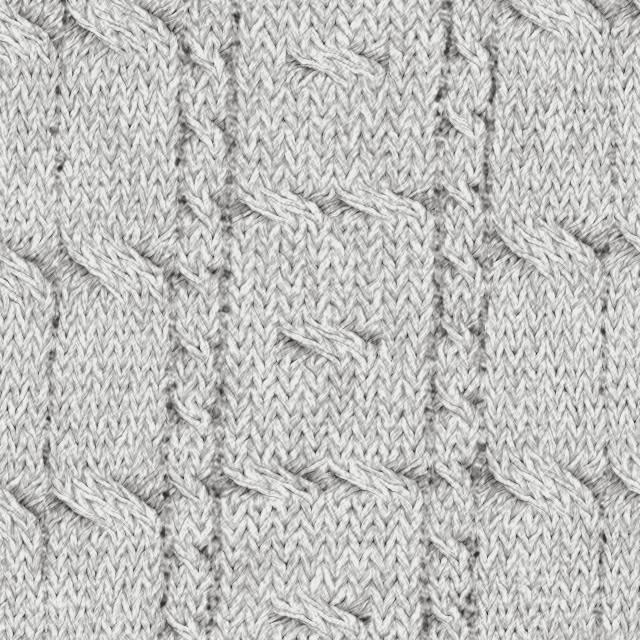
Reproduce this texture procedurally as a Shadertoy shader.

```glsl
const vec3 DARK = vec3(0.19, 0.18, 0.17);
const vec3 LIGHT = vec3(0.925, 0.925, 0.915);
const float REPEAT = 0.865;        // width of one set of panels
const float SHIFT = 0.105;         // start of the first set
const float LEAN = 0.033;          // sideways drift of columns
const float TILT = 0.04;           // rise of rows to the right
const float ROW = 0.029;           // height of one stitch
const float LEG_RISE = 1.15;       // rows climbed by one leg of a stitch
const float WARP = 0.013;          // slack of the fabric
const float FIBRE = 0.32;          // contrast of the strands
const float HAIR = 0.25;           // contrast of loose hairs
const float PIT = 0.50;            // depth of holes between stitches
const float BULGE = 0.35;          // widening of a strand in front
const float WIDE_PERIOD = 0.371, WIDE_START = 0.60, WIDE_REACH = 0.06;
const float ROPE_PERIOD = 0.11, ROPE_START = 0.69, ROPE_REACH = 0.03;
const float LATTICE_PERIOD = 0.215, LATTICE_START = 0.681, LATTICE_REACH = 0.036;
const float EDGES[6] = float[6](0.0, 0.188, 0.375, 0.455, 0.785, 0.865);
const int SAMPLES = 2;

vec2 hash2(vec2 p) {
    vec3 q = fract(p.xyx * vec3(0.1031, 0.1030, 0.0973));
    q += dot(q, q.yzx + 33.33);
    return fract((q.xx + q.yz) * q.zy);
}

float corner(vec2 cell, vec2 offset) {
    return dot(hash2(cell) * 2.0 - 1.0, offset);
}

float gradientNoise(vec2 p) {
    vec2 i = floor(p), f = fract(p);
    vec2 s = f * f * f * (f * (f * 6.0 - 15.0) + 10.0);
    vec2 e = vec2(1.0, 0.0);
    return mix(mix(corner(i, f), corner(i + e, f - e), s.x),
               mix(corner(i + e.yx, f - e.yx), corner(i + 1.0, f - 1.0), s.x), s.y);
}

vec2 wobble(vec2 p) {
    return vec2(gradientNoise(p), gradientNoise(p + 17.0));
}

// Signed distance to the nearest crossing
float nearest(float y, float start, float period) {
    return mod(y - start + 0.5 * period, period) - 0.5 * period;
}

// Two strands swapping sides: x = stitch coordinate, y = shadow
vec2 crossOver(float x, float dy, float strand, float reach) {
    float side = 1.0 - 2.0 * smoothstep(-reach, reach, dy);
    float lift = 1.0 - side * side;
    float centre = 0.5 * strand * side;
    float front = x - centre;
    float inside = 0.5 * strand * (1.0 + BULGE * lift) - abs(front);
    if (inside > 0.0) {
        float rim = 1.0 - smoothstep(0.0, 0.3, inside);
        return vec2(front / (1.0 + BULGE * lift) + 0.5 * strand, lift * (0.20 * rim - 0.03));
    }
    return vec2(x + centre + 0.5 * strand + 20.0, 0.5 * lift * exp(1.8 * inside));
}

// Brightness of a V stitch made of two twisted legs
float stitch(float u, float v) {
    float x = fract(u) - 0.5;
    float d = 2.0 * abs(x);
    float w = v - LEG_RISE * d;
    float q = fract(w);
    vec2 seed = hash2(vec2(floor(u) * 2.0 + step(0.0, x), floor(w)) + 71.0);
    float across = 2.0 * q - 1.0, along = 2.0 * d - 1.0;
    float hollow = 0.72 * across * across + 0.45 * pow(along, 4.0);
    vec2 grain = vec2(d * 1.6 - q * 1.2, q * 5.0 + d * 1.2) + seed * 40.0;
    float fibre = gradientNoise(grain) + 0.7 * gradientNoise(grain * 2.1 + 9.0);
    float pit = smoothstep(0.62, 0.95, hollow) * smoothstep(0.45, 1.0, seed.y);
    return 0.93 - 0.40 * pow(hollow, 1.2) - PIT * pit + FIBRE * fibre
         + 0.08 * across + 0.12 * (seed.x - 0.5);
}

float fabric(vec2 p) {
    // Slack, lean and tilt of the cloth, then unevenness of the yarn
    vec2 f = p - 0.5 + WARP * (wobble(p * 5.0) + 0.5 * wobble(p * 22.0 + 5.0)
           + 0.32 * wobble(p * 50.0 + 41.0) + 0.13 * wobble(p * 130.0));
    f = vec2(f.x - LEAN * f.y, f.y - TILT * f.x) + 0.5;
    float x = mod(f.x + SHIFT, REPEAT);
    float y = f.y;

    // Find the panel
    int panel = 0;
    for (int i = 1; i < 5; i++) if (x >= EDGES[i]) panel = i;
    float left = EDGES[panel], right = EDGES[panel + 1];
    float margin = panel < 2 ? 0.003 : 0.006;
    float t = (x - left - margin) / (right - left - 2.0 * margin);

    // Wide cables, narrow ropes and the staggered lattice
    vec2 knit;
    if (panel < 2) {
        knit = crossOver(6.0 * t - 3.0, nearest(y, WIDE_START, WIDE_PERIOD), 3.0, WIDE_REACH);
    } else if (panel == 3) {
        float u = 8.0 * t;
        float stage = floor((y - LATTICE_START) / LATTICE_PERIOD + 0.5);
        float dy = y - LATTICE_START - stage * LATTICE_PERIOD;
        bool middle = mod(stage, 2.0) > 0.5;
        float local = middle ? u - 4.0 : mod(u, 4.0) - 2.0;
        knit = vec2(u, 0.0);
        if (abs(local) < 2.0) knit = crossOver(local, dy, 2.0, LATTICE_REACH);
    } else {
        knit = crossOver(2.0 * t - 1.0, nearest(y, ROPE_START, ROPE_PERIOD), 1.0, ROPE_REACH);
    }
    float patchy = gradientNoise(p * vec2(65.0, 80.0) + 7.0);
    float tone = stitch(knit.x + float(panel) * 50.0, y / ROW);
    tone -= knit.y * (1.0 + 1.2 * patchy);

    // Purl seams: broken dark holes bridged by short threads
    float border = min(x - left, right - x) + 0.016 * gradientNoise(p * vec2(50.0, 42.0));
    float seam = 1.0 - smoothstep(0.001, panel < 2 ? 0.006 : 0.012, border);
    seam *= smoothstep(-0.45, 0.15, gradientNoise(p * vec2(14.0, 30.0) + 3.0));
    float thread = gradientNoise(vec2(p.x * 45.0, (p.y + 0.3 * p.x) * 150.0));
    float hole = smoothstep(0.0, 0.22, gradientNoise(p * vec2(85.0, 55.0) + 29.0));
    tone = mix(tone, 0.60 + 0.7 * thread - 0.5 * hole, 0.85 * seam);

    // Loose hairs and heathered wool
    tone += HAIR * gradientNoise(vec2(p.x + p.y, 4.0 * (p.x - p.y)) * 62.0);
    tone += HAIR * gradientNoise(vec2(4.0 * (p.x + 0.4 * p.y), p.y - p.x) * 60.0);
    tone += 0.8 * HAIR * gradientNoise(p * 120.0 + 11.0);
    tone += 0.06 * gradientNoise(p * 9.0 + 3.0);
    return clamp(tone, 0.0, 1.0);
}

void mainImage(out vec4 fragColor, in vec2 fragCoord) {
    float tone = 0.0;
    for (int i = 0; i < SAMPLES * SAMPLES; i++) {
        vec2 offset = (vec2(i % SAMPLES, i / SAMPLES) + 0.5) / float(SAMPLES) - 0.5;
        tone += fabric((fragCoord + offset) / iResolution.xy);
    }
    fragColor = vec4(mix(DARK, LIGHT, tone / float(SAMPLES * SAMPLES)), 1.0);
}
```
